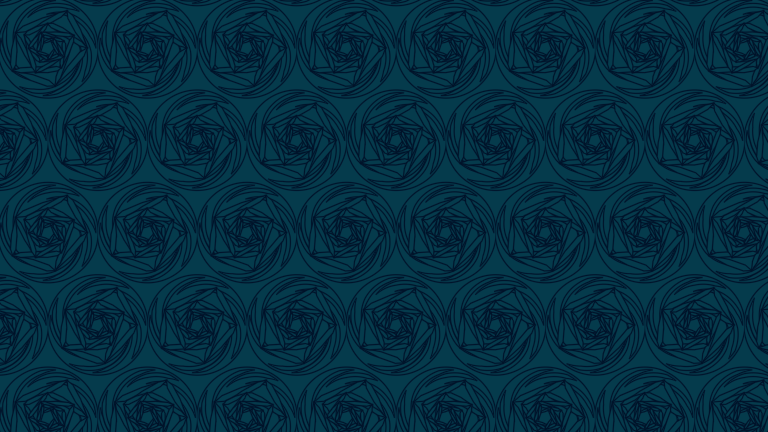
This pattern is drawn by a Shadertoy shader. Its source:

```glsl
// Staggered rows of round rosettes in fine navy line work on deep teal.
// Each rosette layers outlined slivers: spirals that peel off the rim, then
// wobbly nested pentagons. A later sliver hides the lines beneath it.

const float TAU = 6.2831853;
const int SIDES = 5;
const int RINGS = 4;
const int SPIRALS = 8;

vec2 direction(float angle) {
    return vec2(cos(angle), sin(angle));
}

float smoothMin(float a, float b, float blend) {
    float h = max(blend - abs(a - b), 0.0) / blend;
    return min(a, b) - 0.25 * h * h * blend;
}

// Sliver profile: a steep start, a flat middle and a long pointed end
float taper(float t) {
    return clamp(min(6.0 * t, 2.2 * (1.0 - t)), 0.0, 1.0);
}

// Signed distance to a straight sliver, negative inside
float straightSliver(vec2 p, vec2 a, vec2 b, float width) {
    vec2 ab = b - a;
    float t = clamp(dot(p - a, ab) / dot(ab, ab), 0.0, 1.0);
    return length(p - a - ab * t) - width * taper(t);
}

// Signed distance to a sliver curling from the outer to the inner radius
float spiralSliver(vec2 p, vec2 radii, float start, float span, float width) {
    float turn = mod(atan(p.y, p.x) - start, TAU);
    if (turn < span) {
        float t = turn / span;
        return abs(length(p) - mix(radii.x, radii.y, t)) - width * taper(t);
    }
    vec2 head = radii.x * direction(start);
    vec2 tail = radii.y * direction(start + span);
    return min(length(p - head), length(p - tail));
}

// Adds an outline, covering whatever lies inside the shape
float layOver(float lines, float shape, float blend) {
    return shape < 0.0 ? -shape : smoothMin(lines, shape, blend);
}

// Corner of a nested pentagon, displaced by sines of its indices
vec2 petalCorner(int ring, int side) {
    float k = float(ring);
    float j = float(side % SIDES);
    float wobble = sin(j * 2.4 + k * 1.7);
    float sway = sin(j * 4.1 + k * 2.3);
    float radius = 0.77 * pow(0.67, k) * (1.0 + 0.09 * wobble);
    return radius * direction(TAU * j / float(SIDES) + 0.3 * k + 0.2 * sway);
}

// Rim and the spirals that fill the outer band
float layWhorl(vec2 p, float blend) {
    float lines = abs(length(p) - 0.985);
    for (int i = 0; i < SPIRALS; i++) {
        float n = float(i);
        float start = TAU * n / float(SPIRALS) + 0.2 * sin(n * 2.7);
        float span = 1.6 + 0.35 * sin(n * 4.3);
        vec2 radii = vec2(0.94, 0.66 + 0.06 * sin(n * 1.9));
        float width = 0.037 + 0.01 * sin(n * 3.1);
        lines = layOver(lines, spiralSliver(p, radii, start, span, width), blend);
    }
    return lines;
}

// Pentagon edges and slanting braces, from the outer ring inward
float layPetals(vec2 p, float lines, float blend) {
    for (int ring = 0; ring < RINGS; ring++) {
        for (int side = 0; side < SIDES; side++) {
            vec2 corner = petalCorner(ring, side);
            vec2 next = petalCorner(ring, side + 1);
            vec2 inner = petalCorner(ring + 1, side + 1);
            float width = 0.015 + 0.055 * length(corner);
            lines = layOver(lines, straightSliver(p, next, corner, width), blend);
            lines = layOver(lines, straightSliver(p, corner, inner, 0.8 * width), blend);
        }
    }
    return lines;
}

// Offset to the nearest centre in rows shifted by half a pitch
vec2 nearestCentre(vec2 p, vec2 pitch) {
    vec2 nearest = vec2(10.0);
    float baseRow = floor(p.y / pitch.y);
    for (int i = 0; i < 2; i++) {
        float row = baseRow + float(i);
        float shift = 0.5 * mod(row, 2.0);
        float column = floor(p.x / pitch.x - shift + 0.5) + shift;
        vec2 offset = p - vec2(column, row) * pitch;
        if (dot(offset, offset) < dot(nearest, nearest)) nearest = offset;
    }
    return nearest;
}

void mainImage(out vec4 fragColor, in vec2 fragCoord) {
    const vec3 teal = vec3(0.02, 0.23, 0.30);
    const vec3 navy = vec3(0.0, 0.07, 0.16);
    const vec2 pitch = vec2(0.2303, 0.2138);
    const vec2 origin = vec2(0.111, 0.034);
    const float discRadius = 0.118;
    const float halfWidth = 0.0115;
    const float blend = 0.025;

    vec2 p = nearestCentre(fragCoord / iResolution.y - origin, pitch) / discRadius;
    float pixel = 1.0 / (iResolution.y * discRadius);

    // Ink coverage, skipped in the gaps between discs
    float ink = 0.0;
    if (length(p) < 1.0 + 2.0 * pixel) {
        float lines = layPetals(p, layWhorl(p, blend), blend);
        ink = 1.0 - smoothstep(-0.8 * pixel, 0.8 * pixel, lines - halfWidth);
    }
    fragColor = vec4(mix(teal, navy, ink), 1.0);
}
```
